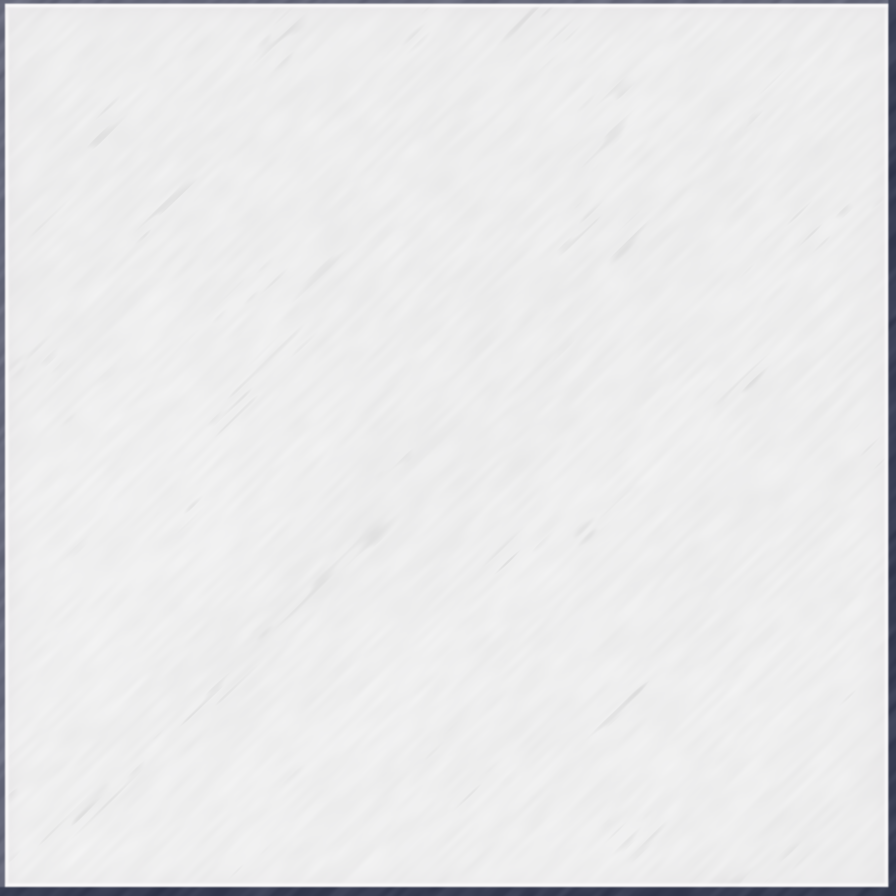
Write a WebGL 1 fragment shader that draws this texture.

```glsl
precision highp float;
uniform vec2 u_resolution;

const vec3 PAPER = vec3(0.932, 0.932, 0.933);
const vec3 FRAME_DARK = vec3(0.22, 0.24, 0.325);
const vec3 FRAME_LIGHT = vec3(0.40, 0.41, 0.48);
const vec3 HIGHLIGHT = vec3(0.985, 0.98, 0.985);
const vec3 EDGE_TINT = vec3(0.885, 0.87, 0.885);

const float GRAIN_ANGLE = 0.77;
const vec2 GRAIN_FREQ = vec2(22.0, 175.0);   // along, across the streaks
const vec2 FLECK_FREQ = vec2(24.0, 190.0);
const float GRAIN_CONTRAST = 0.040;
const float CLOUD_CONTRAST = 0.014;
const float FLECK_CONTRAST = 0.06;

const float LEFT_WIDTH = 0.0055;
const float RIGHT_WIDTH = 0.0085;
const float BOTTOM_WIDTH = 0.0100;
const float TOP_WIDTH = 0.0040;
const float EDGE_BLUR = 0.0016;
const float GLOW_WIDTH = 0.0032;
const float TINT_WIDTH = 0.011;

float hash(vec2 p) {
  vec3 q = fract(vec3(p.xyx) * 0.1031);
  q += dot(q, q.yzx + 33.33);
  return fract((q.x + q.y) * q.z);
}

float noise(vec2 p) {
  vec2 cell = floor(p);
  vec2 f = fract(p);
  f = f * f * (3.0 - 2.0 * f);
  float low = mix(hash(cell), hash(cell + vec2(1.0, 0.0)), f.x);
  float high = mix(hash(cell + vec2(0.0, 1.0)), hash(cell + vec2(1.0, 1.0)), f.x);
  return mix(low, high, f.y);
}

// Fine layered streaks, centred on zero
float brushedGrain(vec2 p) {
  float sum = 0.0;
  float weight = 0.5;
  vec2 freq = GRAIN_FREQ;
  for (int i = 0; i < 3; i++) {
    float offset = 300.0 + 71.0 * float(i);
    sum += weight * (noise(p * freq + offset) - 0.5);
    freq *= vec2(1.5, 0.62);
    weight *= 0.62;
  }
  return sum;
}

// Rare thin dark scratches
float flecks(vec2 p) {
  float streak = smoothstep(0.70, 1.0, noise(p * FLECK_FREQ + 517.0));
  float patchMask = smoothstep(0.66, 0.92, noise(p * vec2(9.0, 24.0) + 211.0));
  return streak * patchMask;
}

// Soft inner tint and bright ridge beside one side
vec3 bevel(vec3 color, float dist, float width, float tint) {
  float inside = max(dist - width, 0.0);
  color = mix(color, EDGE_TINT, tint * exp(-inside / TINT_WIDTH));
  float ridge = (inside - GLOW_WIDTH * 0.7) / GLOW_WIDTH;
  return mix(color, HIGHLIGHT, 0.85 * exp(-ridge * ridge * 2.0));
}

// Dark outer band of one side
vec3 band(vec3 color, vec3 frame, float dist, float width) {
  float cover = 1.0 - smoothstep(width - EDGE_BLUR, width + EDGE_BLUR, dist);
  return mix(color, frame, cover);
}

void main() {
  vec2 uv = gl_FragCoord.xy / u_resolution;
  float c = cos(GRAIN_ANGLE);
  float s = sin(GRAIN_ANGLE);
  vec2 p = vec2(c * uv.x + s * uv.y, c * uv.y - s * uv.x) + 2.0;
  p.y += 0.003 * (noise(p * vec2(7.0, 12.0)) - 0.5);

  // Brushed surface
  float cloud = noise(p * vec2(2.5, 7.0) + 40.0) - 0.5;
  float grain = brushedGrain(p);
  vec3 color = PAPER + GRAIN_CONTRAST * grain + CLOUD_CONTRAST * cloud;
  color -= FLECK_CONTRAST * flecks(p);

  // Raised rim
  vec2 far = 1.0 - uv;
  color = bevel(color, uv.x, LEFT_WIDTH, 0.45);
  color = bevel(color, far.x, RIGHT_WIDTH, 0.40);
  color = bevel(color, uv.y, BOTTOM_WIDTH, 0.30);
  color = bevel(color, far.y, TOP_WIDTH, 0.50);

  // Outer frame
  vec3 streakShade = vec3(0.12 * grain);
  color = band(color, FRAME_LIGHT + streakShade, uv.x, LEFT_WIDTH);
  color = band(color, FRAME_LIGHT + streakShade, far.y, TOP_WIDTH);
  color = band(color, FRAME_DARK + streakShade, far.x, RIGHT_WIDTH);
  color = band(color, FRAME_DARK + streakShade, uv.y, BOTTOM_WIDTH);

  gl_FragColor = vec4(clamp(color, 0.0, 1.0), 1.0);
}
```
